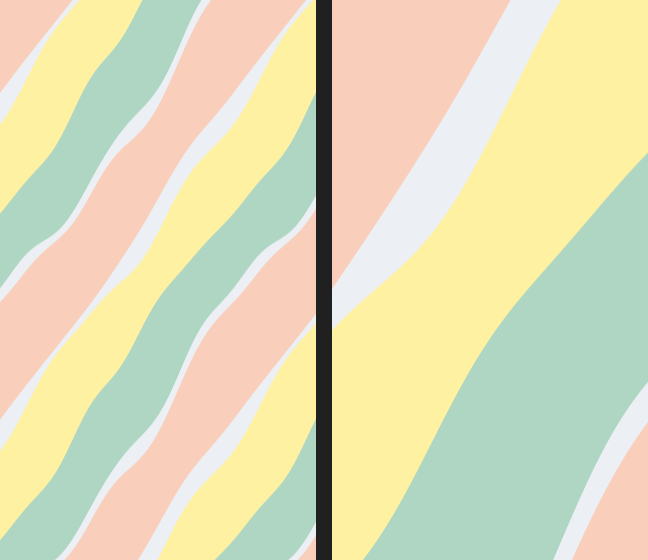
Left: the whole. Right: its middle third, enlarged.
This pattern is drawn by a WebGL 2 fragment shader. Its source:

```glsl
#version 300 es
precision highp float;

uniform vec2 u_resolution;
out vec4 fragColor;

const float TAU = 6.2831853;

const vec3 PEACH = vec3(0.976, 0.808, 0.733);
const vec3 MIST = vec3(0.925, 0.937, 0.953);
const vec3 LEMON = vec3(1.000, 0.945, 0.635);
const vec3 SAGE = vec3(0.682, 0.839, 0.765);

// Repeat size across and down, in canvas heights
const vec2 PERIOD = vec2(0.4167, 0.5833);

// Four layered harmonics that close after one repeat
float wave(float along, vec4 cosAmps, vec4 sinAmps) {
  vec4 angle = TAU * along * vec4(1.0, 2.0, 3.0, 4.0);
  return dot(cosAmps, cos(angle)) + dot(sinAmps, sin(angle));
}

// Switches to the next band once the phase passes an edge
vec3 band(vec3 base, vec3 next, float phase, float edge, float blur) {
  return mix(base, next, smoothstep(-blur, blur, phase - edge));
}

// Wavy bands across one repeat; the seam lies inside the peach band
vec3 stripes(float phase, float along, float blur) {
  float mistTop = 0.1665 + wave(along,
    vec4(-0.0174, 0.0069, 0.0022, -0.0006), vec4(0.0170, 0.0018, -0.0021, -0.0011));
  float lemonTop = 0.235 + wave(along,
    vec4(-0.0063, 0.0181, 0.0096, -0.0017), vec4(-0.0185, 0.0136, -0.0025, 0.0013));
  float sageTop = 0.511 + wave(along,
    vec4(0.0142, 0.0022, -0.0065, 0.0061), vec4(0.0330, 0.0054, -0.0078, 0.0017));
  float thinMistTop = 0.789 + wave(along,
    vec4(-0.0333, -0.0179, 0.0138, 0.0042), vec4(0.0143, 0.0078, -0.0025, -0.0020));
  float peachTop = 0.834 + wave(along,
    vec4(-0.0377, -0.0123, 0.0141, 0.0), vec4(0.0071, 0.0143, -0.0013, 0.0017));

  vec3 color = band(PEACH, MIST, phase, mistTop, blur);
  color = band(color, LEMON, phase, lemonTop, blur);
  color = band(color, SAGE, phase, sageTop, blur);
  color = band(color, MIST, phase, thinMistTop, blur);
  return band(color, PEACH, phase, peachTop, blur);
}

void main() {
  vec2 position = gl_FragCoord.xy / u_resolution.y;
  vec2 cell = vec2(position.x, 1.0 - position.y) / PERIOD;

  // Diagonal phase grows to the right and downwards
  float phase = fract(cell.x + cell.y - 0.127);
  float blur = 0.75 * length(1.0 / PERIOD) / u_resolution.y;

  fragColor = vec4(stripes(phase, cell.x, blur), 1.0);
}
```
